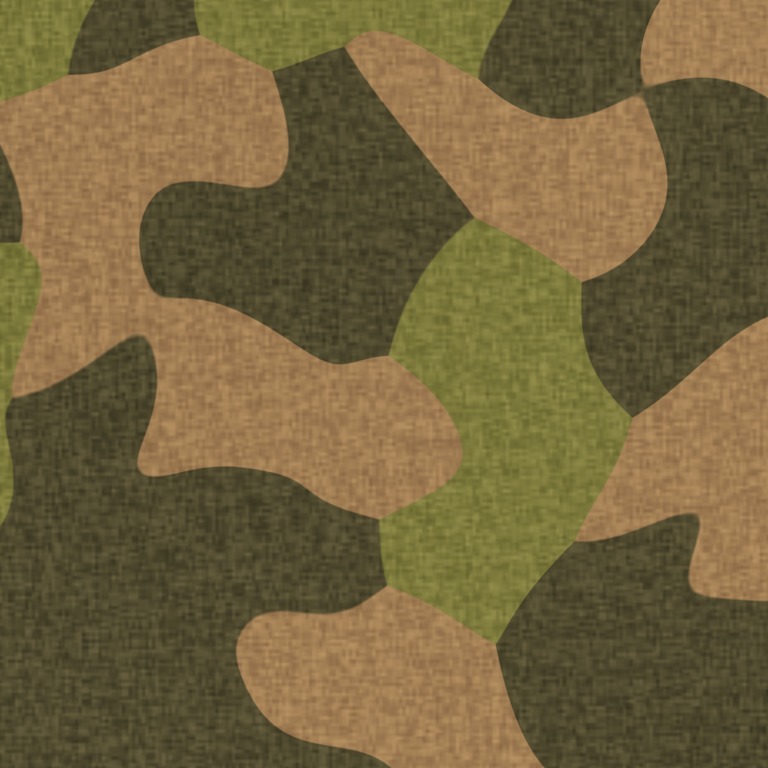
Write a WebGL 1 fragment shader that draws this pattern.

```glsl
precision highp float;
uniform vec2 u_resolution;

#define CELLS 5.5          // patch cells across the canvas
#define JITTER 0.6         // scatter of the patch centres
#define ROUNDNESS 4.0      // falloff of a patch; lower is rounder
#define GREEN_GAIN 1.6     // widens the green patches
#define EDGE 0.0016        // half width of a patch edge
#define THREADS 230.0      // threads across the canvas
#define GRAIN 0.095        // contrast of the weave
#define SAND vec3(0.630, 0.490, 0.325)
#define FOREST vec3(0.313, 0.289, 0.184)
#define GREEN vec3(0.490, 0.477, 0.235)
#define GRAIN_TINT vec3(1.0, 0.92, 0.65)

float hash(vec2 p) {
  return fract(sin(dot(p, vec2(127.1, 311.7))) * 43758.55);
}

float valueNoise(vec2 p) {
  vec2 i = floor(p), f = fract(p);
  f = f * f * (3.0 - 2.0 * f);
  vec2 e = vec2(1.0, 0.0);
  return mix(mix(hash(i), hash(i + e.xy), f.x),
             mix(hash(i + e.yx), hash(i + e.xx), f.x), f.y);
}

// Bends the cell grid into flowing outlines.
vec2 warp(vec2 p) {
  p += 0.28 * sin(1.4 * p.yx + vec2(0.6, 2.3));
  return p + 0.09 * sin(3.1 * p.yx + vec2(4.0, 1.1));
}

// One-hot dye of a cell: x = forest, y = sand, z = green.
vec3 cellDye(vec2 c) {
  float v = 3.0 * c.x * c.x + 5.0 * c.y * c.y + 7.0 * c.x * c.y;
  v = mod(v + 2.0 * c.x + c.y + 0.5, 17.0);
  float forest = 1.0 - step(7.0, v);
  float green = step(8.0, v) * (1.0 - step(14.0, v));
  return vec3(forest, 1.0 - forest - green, green);
}

// Smooth cellular field: summed influence of each dye at p.
vec3 dyeField(vec2 p) {
  vec2 base = floor(p);
  vec3 sum = vec3(1e-9);
  for (int j = -2; j <= 2; j++) {
    for (int i = -2; i <= 2; i++) {
      vec2 cell = base + vec2(float(i), float(j));
      vec2 offset = vec2(hash(cell), hash(cell + 37.0)) - 0.5;
      vec2 d = cell + 0.5 + JITTER * offset - p;
      sum += cellDye(cell) * exp(-ROUNDNESS * dot(d, d));
    }
  }
  return sum * vec3(1.0, 1.0, GREEN_GAIN);
}

// Crossed threads, each of uneven tone along its length.
float weave(vec2 uv) {
  float weft = valueNoise(uv * THREADS * vec2(0.35, 1.0));
  float warpThread = valueNoise(uv * THREADS * vec2(1.0, 0.35) + 71.0);
  return weft + warpThread - 1.0;
}

void main() {
  float size = min(u_resolution.x, u_resolution.y);
  vec2 uv = gl_FragCoord.xy / size;

  // The strongest dye wins; log ratios act as distances to the edges.
  vec3 dye = dyeField(warp(uv * CELLS));
  float w = max(EDGE, 0.75 / size) * CELLS * 2.0 * ROUNDNESS;
  float sand = smoothstep(-w, w, log(dye.y / dye.x));
  float green = smoothstep(-w, w, log(dye.z / max(dye.x, dye.y)));
  vec3 color = mix(mix(FOREST, SAND, sand), GREEN, green);

  // Cloth grain and faint uneven light.
  float light = 0.008 * sin(3.0 * uv.x + 1.0) * sin(4.0 * uv.y + 2.0);
  color += (GRAIN * weave(uv) + light) * GRAIN_TINT;
  gl_FragColor = vec4(color, 1.0);
}
```
